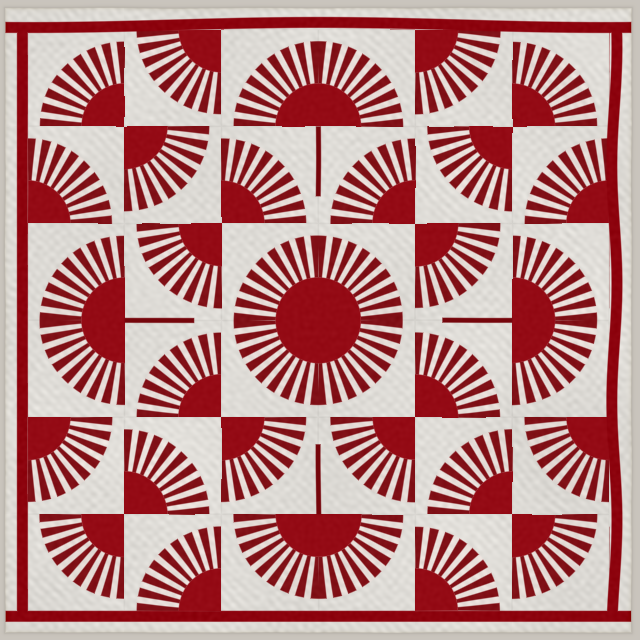
Write a Shadertoy shader that draws this pattern.

```glsl
const float PITCH = 0.1515;
const vec2 CENTER = vec2(0.4975, 0.4995);
const vec3 WALL = vec3(0.79, 0.77, 0.74);
const vec3 COTTON = vec3(0.87, 0.86, 0.84);
const vec3 WARM_COTTON = vec3(0.92, 0.87, 0.85);
const vec3 RED = vec3(0.58, 0.04, 0.08);
const vec3 DARK_RED = vec3(0.50, 0.06, 0.085);

vec2 hashGradient(vec2 cell) {
    vec3 h = fract(cell.xyx * vec3(0.1031, 0.103, 0.0973));
    h += dot(h, h.yzx + 33.33);
    return 2.0 * fract((h.xx + h.yz) * h.zy) - 1.0;
}

float gradientNoise(vec2 p) {
    vec2 i = floor(p), f = fract(p);
    vec2 u = f * f * f * (f * (f * 6.0 - 15.0) + 10.0);
    vec2 e = vec2(0.0, 1.0);
    float low = mix(dot(hashGradient(i), f),
                    dot(hashGradient(i + e.yx), f - e.yx), u.x);
    float high = mix(dot(hashGradient(i + e.xy), f - e.xy),
                     dot(hashGradient(i + e.yy), f - e.yy), u.x);
    return mix(low, high, u.y);
}

float cover(float dist, float aa) {
    return 1.0 - smoothstep(-aa, aa, dist);
}

float boxDistance(vec2 p, vec2 halfSize) {
    vec2 d = abs(p) - halfSize;
    return length(max(d, 0.0)) + min(max(d.x, d.y), 0.0);
}

// Offset from the fan's corner, folded into the first quadrant
vec2 fanOffset(vec2 q) {
    vec2 cell = floor(q);
    vec2 corner = mod(cell.yx, 2.0);
    return abs(q - cell - corner);
}

// Distance to the tapered spokes of a quarter fan
float spokeDistance(vec2 p, float inner, float outer) {
    float r = length(p);
    float period = radians(90.0) / 8.44;
    float phase = atan(p.y, p.x) / period - 0.22;
    float halfWidth = 0.5 * mix(0.46, 0.57, smoothstep(inner, outer, r));
    float side = (abs(fract(phase + 0.5) - 0.5) - halfWidth) * period * r;
    return max(side, max(inner - r, r - outer));
}

// Stitched diagonals and echo lines around each fan
float quilting(vec2 q, vec2 fan) {
    float diagonal = sin((q.x + q.y) * 54.0 + gradientNoise(q * 3.0) * 2.0);
    float echo = sin(length(fan) * 70.0);
    float wrinkles = gradientNoise(q * vec2(13.0, 17.0));
    return 0.012 * diagonal + 0.008 * echo + 0.045 * wrinkles;
}

void mainImage(out vec4 fragColor, in vec2 fragCoord) {
    vec2 uv = fragCoord / iResolution.xy;
    float aa = 0.9 / min(iResolution.x, iResolution.y);
    vec2 p = uv - CENTER;
    vec2 wobble = 0.0015 * vec2(gradientNoise(uv * 9.0),
                                gradientNoise(uv * 9.0 + 41.0));
    vec2 cloth = p + wobble;
    vec2 q = abs(cloth) / PITCH;
    float cellAa = aa / PITCH;
    vec2 fan = fanOffset(q);
    float field = max(q.x, q.y) - 3.0;
    float inField = cover(field, cellAa);

    // Quilted cotton, slightly warmer around the fans
    float fanArea = cover(length(fan) - 0.88, cellAa) * inField;
    float patches = gradientNoise(uv * 5.0);
    vec3 color = mix(COTTON, WARM_COTTON, 0.65 * fanArea);
    color += quilting(cloth / PITCH, fan) + 0.04 * patches;
    vec2 seam = abs(fract(q + 0.5) - 0.5);
    color -= 0.04 * cover(min(seam.x, seam.y) - 0.008, cellAa) * inField;

    // Fans and their solid hubs
    float spokes = cover(spokeDistance(fan, 0.44, 0.875), cellAa) * inField;
    float hub = cover(length(fan) - 0.443, cellAa) * inField;
    float weave = 0.035 * gradientNoise(uv * 120.0);
    color = mix(color, DARK_RED + weave, spokes);
    color = mix(color, RED + 0.7 * weave, hub);

    // Narrow bars pointing at the central wheel
    vec2 axis = vec2(min(q.x, q.y), max(q.x, q.y));
    float bar = boxDistance(axis - vec2(0.0, 1.64), vec2(0.025, 0.36));
    color = mix(color, DARK_RED - 0.04, cover(bar, cellAa));

    // Gently bowed border, with horizontal strips running to the edge
    float topBow = 0.004 * cos(p.x * 7.0) - 0.001;
    float sideBow = 0.004 * sin(p.y * 17.0 + 0.6) * step(0.0, p.x);
    float rowY = abs(p.y) - 0.4625 - topBow * step(0.0, p.y);
    float columnX = abs(p.x) - 0.4625 - sideBow;
    float strips = max(abs(rowY) - 0.0085, abs(p.x) - 0.489);
    float posts = max(abs(columnX) - 0.0085, abs(p.y) - 0.466);
    color = mix(color, RED - 0.03 + weave, cover(min(strips, posts), aa));

    // Quilt edge and its faint shadow on the wall
    float edge = boxDistance(cloth, vec2(0.4895, 0.488));
    vec3 wall = WALL - 0.10 * exp(-max(edge, 0.0) * 500.0);
    color -= vec3(0.06, 0.07, 0.10) * exp(-abs(edge) * 350.0);
    color = mix(wall, color, cover(edge, aa));
    fragColor = vec4(clamp(color, 0.0, 1.0), 1.0);
}
```
